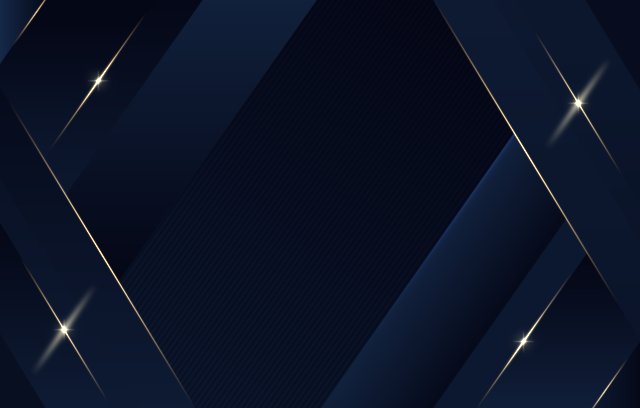
A Shadertoy shader for this background:

```glsl
// Dark navy diagonal panels with fine stripes, thin gold lines and star glints.

const float ASPECT = 1.567;
const vec3 NIGHT = vec3(0.016, 0.027, 0.086);
const vec3 NAVY = vec3(0.066, 0.128, 0.235);
const vec3 RIM_BLUE = vec3(0.05, 0.10, 0.22);
const vec3 GOLD = vec3(0.72, 0.47, 0.16);
const vec3 PALE_GOLD = vec3(1.0, 0.92, 0.64);

const float RISE_SLOPE = 0.702;   // x per y along rising edges
const float FALL_SLOPE = 0.607;   // x per y along falling edges
const float STRIPE_LEFT = 0.0735;
const float STRIPE_RIGHT = 0.786;
const float STRIPE_PITCH = 0.0143;
const float STRIPE_DEPTH = 0.13;
const float LEFT_WEDGE = 0.478;
const float RIGHT_WEDGE = 1.668;
const float LINE_WIDTH = 0.0022;

// Each panel: starting edge, then shade = y + z * p.x + w * p.y
const vec4 RISING[9] = vec4[9](
    vec4(-9.0, 1.3, -11.0, 0.0),
    vec4(-0.592, 1.8, 0.0, -1.9),
    vec4(-0.320, 1.33, 0.0, -1.3),
    vec4(-0.206, -0.47, 0.0, 1.45),
    vec4(STRIPE_LEFT, 0.6, -0.25, -0.35),
    vec4(STRIPE_RIGHT, 3.62, -3.3, 2.3),
    vec4(1.061, 0.65, 0.0, 0.0),
    vec4(1.171, 0.9, 0.0, -2.5),
    vec4(1.453, 9.45, -6.0, 0.0));
const vec4 FALLING[8] = vec4[8](
    vec4(-9.0, 0.3, 0.0, 0.0),
    vec4(0.111, 0.8, 0.0, -1.75),
    vec4(0.276, 0.75, 0.0, -0.6),
    vec4(0.342, 0.77, 0.0, -0.8),
    vec4(RIGHT_WEDGE, 0.45, 0.0, 0.3),
    vec4(1.815, 0.38, 0.0, 0.3),
    vec4(1.870, 0.33, 0.0, 0.3),
    vec4(2.040, 0.25, 0.0, 0.0));

// Star centre, and 1 when its gold line rises or 0 when it falls
const vec3 STARS[4] = vec3[4](
    vec3(0.241, 0.802, 1.0), vec3(1.282, 0.163, 1.0),
    vec3(1.416, 0.747, 0.0), vec3(0.157, 0.192, 0.0));

float cover(float d, float px) {
    return smoothstep(-px, px, d);
}

float panelShade(vec4 panel, vec2 p) {
    return clamp(panel.y + panel.z * p.x + panel.w * p.y, 0.0, 1.4);
}

// Tapered line with a Gaussian cross section
float streak(vec2 d, vec2 dir, float halfLength, float width) {
    float along = dot(d, dir);
    float across = (d.x * dir.y - d.y * dir.x) / width;
    return max(0.0, 1.0 - abs(along) / halfLength) * exp(-across * across);
}

vec3 goldLine(vec2 d, vec2 dir, float halfLength, float width) {
    float s = streak(d, dir, halfLength, width);
    return mix(GOLD, PALE_GOLD, s) * min(1.0, 1.3 * s);
}

void mainImage(out vec4 fragColor, in vec2 fragCoord) {
    vec2 p = fragCoord / iResolution.xy * vec2(ASPECT, 1.0);
    float px = 1.0 / iResolution.y;
    float lineWidth = max(LINE_WIDTH, 0.7 * px);
    float rise = p.x - RISE_SLOPE * p.y;
    float fall = p.x + FALL_SLOPE * p.y;
    vec2 riseDir = normalize(vec2(RISE_SLOPE, 1.0));
    vec2 fallDir = normalize(vec2(FALL_SLOPE, -1.0));

    // Rising panels, painted from left to right
    float shade = 0.0;
    for (int i = 0; i < 9; i++)
        shade = mix(shade, panelShade(RISING[i], p), cover(rise - RISING[i].x, px));

    // Fine stripes in the central panel
    float striped = cover(rise - STRIPE_LEFT, px) * cover(STRIPE_RIGHT - rise, px);
    float wave = cos(6.28318 * rise / STRIPE_PITCH);
    shade += striped * STRIPE_DEPTH * wave * (0.5 + shade);

    // Falling panels in the side wedges
    float wedgeShade = 0.0;
    for (int i = 0; i < 8; i++)
        wedgeShade = mix(wedgeShade, panelShade(FALLING[i], p), cover(fall - FALLING[i].x, px));
    float wedge = max(cover(LEFT_WEDGE - fall, px), cover(fall - RIGHT_WEDGE, px));
    vec3 col = mix(NIGHT, NAVY, mix(shade, wedgeShade, wedge));

    // Blue rim on the right panel
    float rim = cover(rise - STRIPE_RIGHT, px) * exp(-max(rise - STRIPE_RIGHT, 0.0) * 160.0);
    col += RIM_BLUE * rim * (1.0 - wedge) * smoothstep(0.05, 0.6, p.y);

    // Long border lines and short corner lines
    col += goldLine(p - vec2(0.247, 0.38), fallDir, 0.44, lineWidth);
    col += goldLine(p - vec2(1.286, 0.63), fallDir, 0.44, lineWidth);
    col += 0.8 * goldLine(p - vec2(0.089, 0.97), riseDir, 0.10, lineWidth);
    col += 0.8 * goldLine(p - vec2(1.480, 0.04), riseDir, 0.10, lineWidth);

    // Stars: gold line, soft flare along the rise, small cross and core
    for (int i = 0; i < 4; i++) {
        vec2 d = p - STARS[i].xy;
        float rising = STARS[i].z;
        vec2 dir = rising > 0.5 ? riseDir : fallDir;
        col += 0.85 * goldLine(d, dir, 0.205, lineWidth);
        float flare = streak(d, riseDir, mix(0.135, 0.09, rising), mix(0.009, 0.004, rising));
        float spikes = streak(d, vec2(1.0, 0.0), 0.028, lineWidth)
                     + streak(d, vec2(0.0, 1.0), 0.028, lineWidth);
        float core = exp(-dot(d, d) / 0.00004) + 0.2 * exp(-dot(d, d) / 0.0004);
        col += PALE_GOLD * (0.5 * flare + 0.4 * spikes + 0.8 * core);
    }
    fragColor = vec4(min(col, 1.0), 1.0);
}
```
